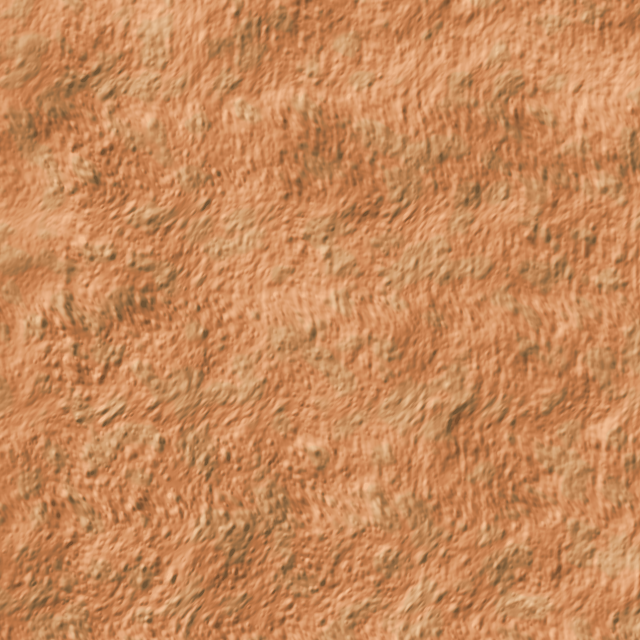
Give the GLSL for this texture, as a Shadertoy shader.

```glsl
#define DEEP vec3(0.48, 0.31, 0.18)
#define UMBER vec3(0.62, 0.40, 0.24)
#define RUST vec3(0.74, 0.46, 0.27)
#define CLAY vec3(0.81, 0.53, 0.34)
#define SAND vec3(0.85, 0.60, 0.41)
#define PALE vec3(0.89, 0.66, 0.49)
#define GLINT vec3(0.95, 0.75, 0.59)
#define DULL_SHIFT vec3(-0.03, 0.02, 0.022)
#define TO_LIGHT vec2(-0.78, 0.62)
#define GRAIN 0.19
#define STREAK 0.11
#define CONTRAST 1.08

vec3 hash3(vec2 cell) {
    vec3 q = fract(cell.xyx * vec3(0.1031, 0.1030, 0.0973));
    q += dot(q, q.yxz + 33.33);
    return fract((q.xxy + q.yzz) * q.zyx);
}

// Soft hills and hollows, one per cell: slope in xy, height in z
vec3 lumps(vec2 p) {
    vec2 base = floor(p);
    vec3 sum = vec3(0.0);
    for (int j = -1; j <= 1; j++)
    for (int i = -1; i <= 1; i++) {
        vec2 cell = base + vec2(i, j);
        vec3 rnd = hash3(cell);
        vec2 d = p - cell - rnd.xy;
        float k = max(1.0 - dot(d, d), 0.0);
        sum += (2.0 * rnd.z - 1.0) * k * k * vec3(-6.0 * d, k);
    }
    return sum;
}

// Raised grains of varied size: slope in xy, height in z
vec3 grains(vec2 p, float share) {
    vec2 base = floor(p);
    vec3 sum = vec3(0.0);
    for (int j = -1; j <= 1; j++)
    for (int i = -1; i <= 1; i++) {
        vec2 cell = base + vec2(i, j);
        vec3 rnd = hash3(cell + 57.0);
        if (rnd.z > share) continue;
        float radius = mix(0.5, 0.95, fract(rnd.z * 37.0));
        float size = radius * mix(0.35, 1.0, fract(rnd.z * 91.0));
        vec2 d = (p - cell - rnd.xy) / radius;
        float k = max(1.0 - dot(d, d), 0.0);
        sum += size * k * k * vec3(-6.0 * d / radius, k);
    }
    return sum;
}

float lit(vec3 relief) {
    return -dot(relief.xy, TO_LIGHT);
}

float ramp(float a, float b, float t) {
    return clamp((t - a) / (b - a), 0.0, 1.0);
}

vec3 earth(float t) {
    vec3 c = mix(DEEP, UMBER, ramp(-0.12, 0.14, t));
    c = mix(c, RUST, ramp(0.14, 0.34, t));
    c = mix(c, CLAY, ramp(0.34, 0.50, t));
    c = mix(c, SAND, ramp(0.50, 0.63, t));
    c = mix(c, PALE, ramp(0.63, 0.80, t));
    return mix(c, GLINT, ramp(0.80, 1.10, t));
}

void mainImage(out vec4 fragColor, in vec2 fragCoord) {
    vec2 uv = fragCoord / iResolution.y;
    vec2 p = uv + 0.012 * sin(uv.yx * vec2(23.0, 17.0) + vec2(1.0, 4.0))
                + 0.004 * sin(uv.yx * vec2(61.0, 53.0));

    // Broad swells and hollows
    vec3 swell = lumps(p * vec2(4.0, 6.0) + 11.0);
    vec3 mound = lumps(p * vec2(11.0, 15.0) + 23.0);
    vec3 knoll = lumps(p * vec2(26.0, 29.0) + 5.0);
    float tone = 0.10 * lit(swell) + 0.08 * swell.z
               + 0.08 * lit(mound) + 0.06 * lit(knoll);

    // Grains gather low and left, streaks high and right
    float patchy = 0.35 * mound.z + 0.3 * swell.z;
    float side = uv.x - 0.45 + 0.5 * (uv.y - 0.5);
    float streaky = smoothstep(-0.4, 0.45, side + patchy);
    float smoothEdge = smoothstep(-0.02, 0.14, uv.x + 0.1 * mound.z);
    float grainy = mix(1.2, 0.7, streaky) * mix(0.5, 1.0, smoothEdge);

    vec3 pebble = grains(p * vec2(36.0, 33.0) + 3.0, 0.35);
    vec3 grit = grains(p * vec2(68.0, 60.0) + 31.0, 0.75);
    vec3 speck = grains(p * vec2(115.0, 98.0) + 71.0, 0.75);
    tone += GRAIN * grainy * (0.6 * lit(pebble) + lit(grit) + 0.65 * lit(speck));

    // Fine runs, almost upright
    vec2 run = vec2(uv.x + 0.1 * uv.y + 0.3 * (p.x - uv.x), p.y);
    vec3 runs = lumps(run * vec2(118.0, 36.0) + 41.0);
    tone += STREAK * streaky * lit(runs);
    tone += 0.035 * lit(lumps(p * vec2(185.0, 150.0)));

    // One upright crease near the left edge
    float across = (uv.x - 0.108 - 0.008 * sin(uv.y * 19.0)
                    - 0.003 * sin(uv.y * 67.0)) / 0.008;
    float along = smoothstep(0.38, 0.48, uv.y) * smoothstep(0.72, 0.58, uv.y);
    tone -= 0.42 * along * across * exp(-across * across);

    // Shadows bite a little harder than highlights
    tone *= CONTRAST * (tone < 0.0 ? 1.08 : 1.0);
    float dull = smoothstep(0.1, 0.5, knoll.z + 0.5 * grit.z - 0.5 * tone);
    fragColor = vec4(earth(0.5 + tone) + DULL_SHIFT * dull, 1.0);
}
```
